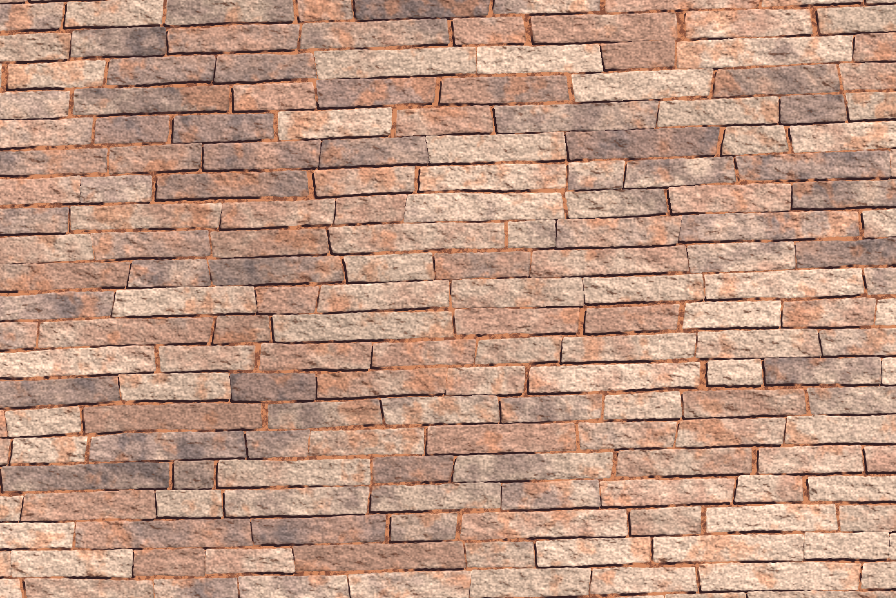
This texture is drawn by a WebGL 2 fragment shader. Its source:

```glsl
#version 300 es
precision highp float;
// Sunlit dry-stacked wall of rough, long sandstone blocks with sandy joints.

uniform vec2 u_resolution;
out vec4 fragColor;

// Layout, in units of the canvas height
const float ROWS = 20.75;          // courses along the left side
const float ROW_SHIFT = 0.12;
const float RISE_LOW = 0.022;      // climb of the courses at the bottom
const float RISE_HIGH = 0.033;     // and at the top
const float STONE_WIDTH = 0.198;   // mean length of a stone
const float WIDTH_JITTER = 0.7;    // share of the mean length
const float JOINT_SLANT = 0.09;
const float MIN_INSET = 0.0006;
const float INSET_RANGE = 0.0034;
const float SIDE_RANGE = 0.008;
const float CORNER = 0.003;
const float JOINT_SWELL = 0.0032;  // slow opening and closing of the joints
const float EDGE_CHIPS = 0.0034;

// Light
const vec2 TO_SUN = vec2(0.6, 0.8);
const float SHADOW_LENGTH = 0.0052;
const float RELIEF_STEP = 0.0032;
const float RELIEF_STRENGTH = 1.05;
const float GRIT_STRENGTH = 0.3;
const float BLOCK_CONTRAST = 0.13;

// Colours
const vec3 PALE = vec3(0.85, 0.725, 0.635);
const vec3 TAN = vec3(0.76, 0.585, 0.50);
const vec3 GREY = vec3(0.61, 0.50, 0.46);
const vec3 SLATE = vec3(0.46, 0.40, 0.39);
const vec3 RUST = vec3(0.84, 0.55, 0.40);
const vec3 SAND = vec3(0.83, 0.54, 0.38);
const vec3 UMBER = vec3(0.54, 0.33, 0.25);
const vec3 SHADOW = vec3(0.20, 0.12, 0.13);

float hash(vec2 p) {
  vec3 q = fract(vec3(p.xyx) * 0.1031);
  q += dot(q, q.yzx + 33.33);
  return fract((q.x + q.y) * q.z);
}

float noise(vec2 p) {
  vec2 i = floor(p), f = fract(p);
  f = f * f * (3.0 - 2.0 * f);
  return mix(mix(hash(i), hash(i + vec2(1, 0)), f.x),
             mix(hash(i + vec2(0, 1)), hash(i + vec2(1, 1)), f.x), f.y);
}

float fbm(vec2 p) {
  float sum = 0.0, gain = 0.5;
  for (int i = 0; i < 4; i++) {
    sum += gain * noise(p);
    p = mat2(1.6, 1.2, -1.2, 1.6) * p + 7.3;
    gain *= 0.58;
  }
  return sum;
}

// Height above the bottom course line, with the climb to the right removed
float levelled(vec2 p) {
  float wobble = (noise(p * vec2(4.0, 3.0)) - 0.5) * 0.006;
  return p.y - mix(RISE_LOW, RISE_HIGH, p.y) * p.x + wobble;
}

// Position of the slanted joint to the left of stone i
float joint(float i, float row, float fy) {
  return i + (hash(vec2(i, row)) - 0.5) * WIDTH_JITTER
           + (hash(vec2(i + 31.0, row)) - 0.5) * JOINT_SLANT * (fy - 0.5);
}

// x: signed distance to the stone, yz: its index, w: height within its course
vec4 stone(vec2 p) {
  float y = (levelled(p) - 1.0) * ROWS + ROW_SHIFT + 40.0;
  float row = floor(y), fy = y - row;
  float x = p.x / STONE_WIDTH + 0.5 * row + 0.6 * hash(vec2(row, 7.0));
  float i = floor(x);
  if (x < joint(i, row, fy)) i -= 1.0;
  else if (x >= joint(i + 1.0, row, fy)) i += 1.0;

  vec2 id = vec2(i, row);
  float left = joint(i, row, fy), right = joint(i + 1.0, row, fy);
  float along = (x - left) / (right - left) - 0.5;
  float tilt = (hash(id + 53.0) - 0.5) * 0.006 * along;
  float top = MIN_INSET + INSET_RANGE * hash(id + 11.0) + tilt;
  float bottom = MIN_INSET + INSET_RANGE * hash(id + 23.0) - tilt;
  float side = MIN_INSET + SIDE_RANGE * pow(hash(id + 37.0), 4.0);
  vec2 outside = vec2(max(left - x, x - right) * STONE_WIDTH + side,
                      max(bottom - fy / ROWS, top - (1.0 - fy) / ROWS)) + CORNER;
  float d = length(max(outside, 0.0)) + min(max(outside.x, outside.y), 0.0) - CORNER;
  float chips = 0.5 * noise(p * 45.0 + id) + 0.5 * noise(p * 170.0 + id);
  d += (chips - 0.5) * EDGE_CHIPS + (noise(p * 13.0 + id * 3.7) - 0.5) * JOINT_SWELL;
  return vec4(d, id, fy);
}

// Stone face: colour per block, stains and chiselled relief
vec3 stoneFace(vec2 p, vec4 s) {
  vec2 seed = s.yz * 5.7;
  float bend = (hash(s.yz + 71.0) - 0.3) * 0.9;
  mat2 grain = mat2(36.0, 30.0 * bend, -25.0 * bend, 66.0);
  float relief = fbm(grain * p + seed) - fbm(grain * (p + TO_SUN * RELIEF_STEP) + seed);
  float grit = noise(p * 330.0) - 0.5;
  float stain = fbm(p * 22.0 + seed) - 0.48;
  float region = noise(p * 2.6 + 5.0) - 0.5;
  float tone = hash(s.yz + 3.0) + 1.1 * stain + 0.4 * region;
  vec3 color = mix(TAN, PALE, smoothstep(0.1, 0.7, tone));
  float cool = hash(s.yz + 91.0) + 0.8 * stain - 0.3 * region + 0.12 * (p.y - 0.5);
  color = mix(color, GREY, 0.8 * smoothstep(0.64, 0.98, cool));
  color = mix(color, SLATE, 0.7 * smoothstep(0.98, 1.15, cool));
  color = mix(color, RUST, 0.5 * smoothstep(0.58, 0.78, fbm(p * 24.0 + seed + 40.0)));
  color *= 1.0 + BLOCK_CONTRAST * (hash(s.yz + 17.0) - 0.5 + region);
  color = mix(color, UMBER, 0.6 * smoothstep(0.1, 0.22, -relief));
  float rim = smoothstep(-0.004, 0.0, s.x) * (smoothstep(0.3, 0.8, s.w) - 0.6);
  return color * (1.0 + RELIEF_STRENGTH * relief + GRIT_STRENGTH * grit + 0.25 * rim);
}

void main() {
  vec2 p = gl_FragCoord.xy / u_resolution.y;
  float pixel = 0.6 / u_resolution.y;
  vec4 s = stone(p);

  // Crumbly joint, partly shaded by the block on its sunny side
  vec3 color = mix(UMBER, SAND, smoothstep(0.32, 0.6, fbm(p * 150.0)));
  float blocker = stone(p + TO_SUN * SHADOW_LENGTH).x;
  float depth = 0.7 * noise(p * 15.0 + 60.0) + 0.3 * noise(p * 90.0);
  float shade = smoothstep(0.36, 0.52, depth) * smoothstep(0.0006, -0.0006, blocker);
  color = mix(color, SHADOW, shade);

  color = mix(color, stoneFace(p, s), smoothstep(pixel, -pixel, s.x));
  fragColor = vec4(clamp(color, 0.0, 1.0), 1.0);
}
```
